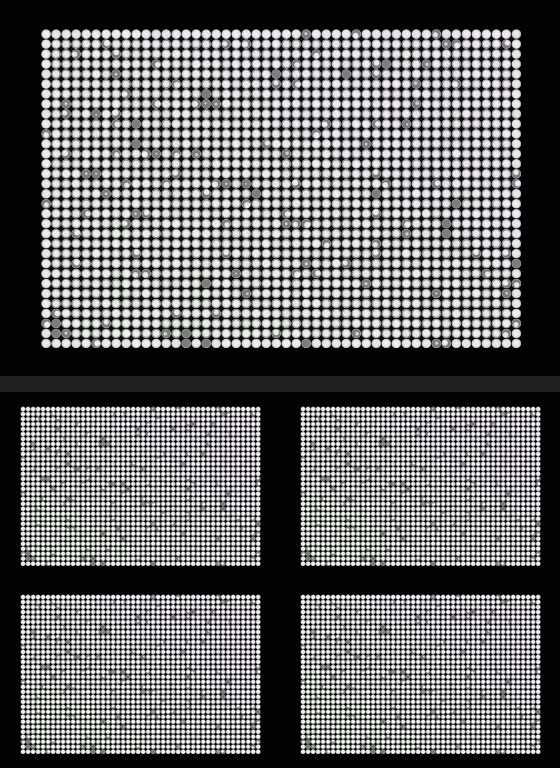
Top: one tile. Bottom: repeated 2 by 2.
Reproduce this pattern procedurally as a WebGL 1 fragment shader.

```glsl
precision highp float;
// A plate of 48 by 32 round wells on black, each holding a pale colony.
// Cell hashes vary colony size, offset and tone, and leave a few wells empty;
// layered sines mottle the colonies. The black margin joins across all edges.
uniform vec2 u_resolution;

const vec2 WELLS = vec2(48.0, 32.0);

// Two random values per well
vec2 hash2(vec2 p) {
  vec3 q = fract(vec3(p.xyx) * vec3(0.1031, 0.1030, 0.0973));
  q += dot(q, q.yzx + 33.33);
  return fract((q.xx + q.yz) * q.zy);
}

// Antialiased disc, with soft as half the edge width
float disc(vec2 p, float radius, float soft) {
  return 1.0 - smoothstep(radius - soft, radius + soft, length(p));
}

// Fine uneven surface inside a colony, about -1 to 1
float mottle(vec2 p, float phase) {
  float a = sin(p.x * 13.0 + p.y * 7.0 + phase);
  float b = sin(p.y * 17.0 - p.x * 9.0 + phase * 1.7 + a);
  return 0.5 * (a + b);
}

float wellTone(vec2 p, vec2 id, float px) {
  vec2 kind = hash2(id + 7.0);
  vec2 vary = hash2(id + 91.0);
  float angle = 6.2832 * vary.x;
  vec2 direction = vec2(cos(angle), sin(angle));

  // Usual colony, slightly off centre
  float radius = 0.365 + 0.04 * (vary.y - 0.5);
  float shift = 0.025 * kind.y;
  float strength = 1.0;

  // Outermost wells are filled almost to the rim
  vec2 border = min(id, WELLS - 1.0 - id);
  if (min(border.x, border.y) < 0.5) radius = 0.425;

  // Rare wells: empty, a small spot, or a colony pushed to one side
  if (kind.x < 0.016) {
    strength = 0.0;
  } else if (kind.x < 0.038) {
    radius = 0.09 + 0.10 * vary.y;
    shift = 0.12 * kind.y;
    strength = 0.75;
  } else if (kind.x < 0.085) {
    radius = 0.25 + 0.06 * vary.y;
    shift = 0.10 + 0.06 * kind.y;
  }

  // Gray well with a thin lighter rim
  float ring = 1.0 - smoothstep(0.0, 0.03 + 0.4 * px, abs(length(p) - 0.445));
  float tone = 0.49 + 0.10 * ring;

  // Colony with soft shading toward its edge
  vec2 q = p - direction * shift;
  float light = 0.93 + 0.035 * (vary.y - 0.5) + 0.025 * mottle(q, 40.0 * kind.y);
  light -= 0.35 * dot(q, q);
  tone = mix(tone, light, strength * disc(q, radius, 0.025 + 0.5 * px));

  return tone * disc(p, 0.488, 0.6 * px);
}

void main() {
  vec2 uv = gl_FragCoord.xy / u_resolution;

  // Plate area inside the black margin
  vec2 grid = (uv - vec2(0.0734, 0.0734)) / vec2(0.8576, 0.8491) * WELLS;
  vec2 id = floor(grid);
  vec2 local = fract(grid) - 0.5;
  float px = 32.0 / (0.8491 * u_resolution.y);

  vec2 inside = step(vec2(0.0), id) * step(id, WELLS - 1.0);
  float tone = wellTone(local, id, px) * inside.x * inside.y;

  // Faint drift from a green cast at lower left to violet at upper right
  vec3 tint = mix(vec3(0.99, 1.01, 0.985), vec3(1.005, 0.985, 1.015), 0.5 * (uv.x + uv.y));
  gl_FragColor = vec4(max(vec3(0.008), tone * tint), 1.0);
}
```
